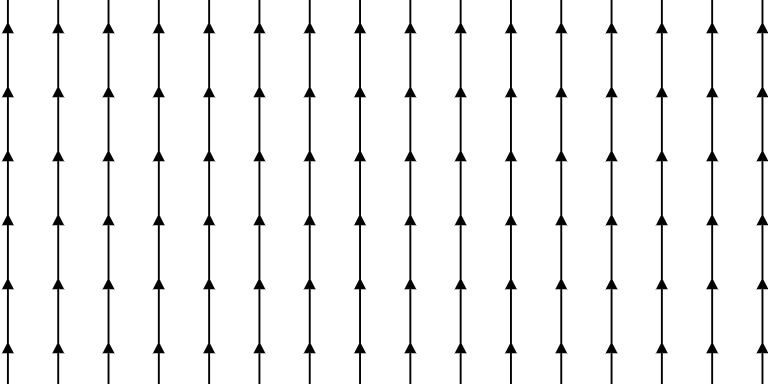
A WebGL 1 fragment shader for this pattern:

```glsl
precision highp float;

// Upward flow lines: thin black verticals on white, each carrying evenly
// spaced solid arrowheads. One cell is folded out of the plane, and the
// union of a stroke distance and a triangle distance is filled smoothly.

uniform vec2 u_resolution;

// All lengths are fractions of the canvas height.
const vec2 CELL = vec2(0.1310, 0.166667);  // line spacing, arrow spacing
const float FIRST_LINE = 0.0206;           // x of the leftmost line
const float LINE_WIDTH = 0.0050;
const float ARROW_BASE = 0.0800;           // base height inside a cell
const vec2 ARROW_SIZE = vec2(0.0155, 0.0300); // half width, height

const vec3 PAPER = vec3(1.0);
const vec3 INK = vec3(0.01);

// Signed distance to a vertical stroke centred on x = 0.
float strokeDistance(float x, float width) {
  return abs(x) - 0.5 * width;
}

// Signed distance bound to an upright triangle with its base on y = 0.
float arrowDistance(vec2 p, vec2 size) {
  vec2 sideNormal = normalize(vec2(size.y, size.x));
  float side = dot(vec2(abs(p.x), p.y - size.y), sideNormal);
  return max(side, -p.y);
}

// Fold the plane so x is centred on a line and y starts at the cell floor.
vec2 foldCell(vec2 p, vec2 cell, float firstLine) {
  float x = mod(p.x - firstLine + 0.5 * cell.x, cell.x) - 0.5 * cell.x;
  return vec2(x, mod(p.y, cell.y));
}

// Coverage of a shape over one pixel.
float coverage(float distance, float pixel) {
  return clamp(0.5 - distance / pixel, 0.0, 1.0);
}

void main() {
  float pixel = 1.0 / u_resolution.y;
  vec2 p = gl_FragCoord.xy * pixel;
  vec2 q = foldCell(p, CELL, FIRST_LINE);

  float stroke = strokeDistance(q.x, LINE_WIDTH);
  float arrow = arrowDistance(q - vec2(0.0, ARROW_BASE), ARROW_SIZE);
  float ink = coverage(min(stroke, arrow), pixel);

  gl_FragColor = vec4(mix(PAPER, INK, ink), 1.0);
}
```
